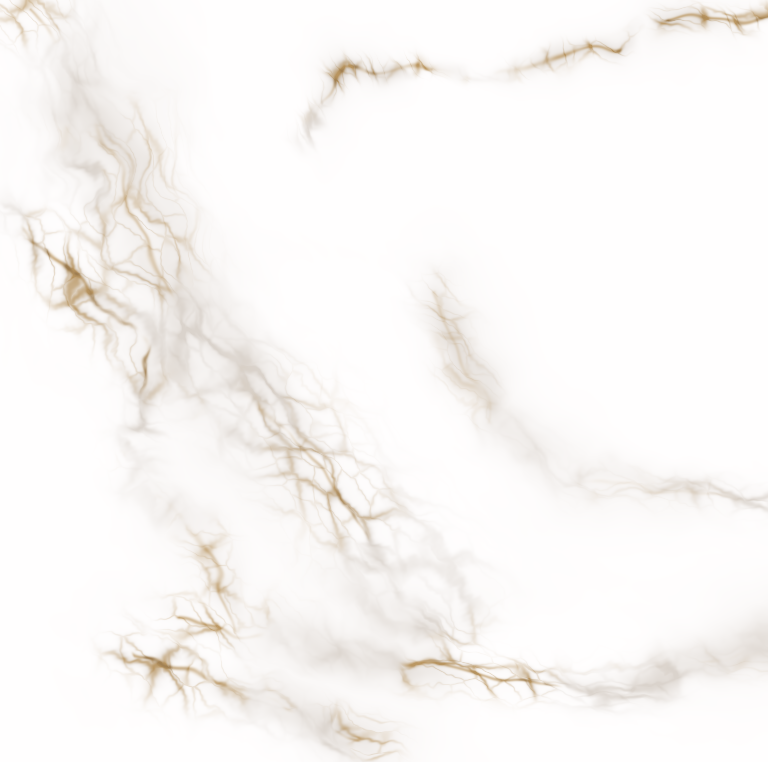
This texture is drawn by a Shadertoy shader. Its source:

```glsl
// White polished marble with beige-grey veils and broken golden veins.
// Bands follow a few bent paths; inside them, cellular noise stretched along
// a curved flow draws the web of veins, and layered sines roughen it all.

const vec3 WHITE = vec3(1.0, 0.995, 0.995);
const vec3 VEIL = vec3(0.84, 0.81, 0.78);
const vec3 GOLD = vec3(0.70, 0.54, 0.30);
const vec3 UMBER = vec3(0.47, 0.36, 0.23);

const vec2 COARSE_CELLS = vec2(11.0, 25.0);  // cells along and across the flow
const vec2 FINE_CELLS = vec2(24.0, 50.0);
const float ROUGHNESS = 0.021;               // how far the bands are bent
const float LINE_WIDTH = 0.0028;             // thin crack in a band's middle
const float WEB_WIDTH = 0.20;                // in parts of a cell
const float THREAD_WIDTH = 0.09;

struct Stone {
    float veil;
    float halo;
    float gold;
    float crack;
};

vec2 hash2(vec2 p) {
    vec3 q = fract(p.xyx * vec3(0.1031, 0.1030, 0.0973));
    q += dot(q, q.yzx + 33.33);
    return fract((q.xx + q.yz) * q.zy);
}

// Layered sines, each turned and pushed by the layers before it
vec2 swirl(vec2 p, float freq) {
    const mat2 TURN = mat2(0.76, 0.65, -0.65, 0.76);
    vec2 sum = vec2(0.0);
    float amp = 0.8;
    for (int i = 0; i < 6; i++) {
        p = TURN * p + 0.37;
        sum += amp * sin(freq * p.yx + 1.7 * sum.yx + float(i));
        freq *= 1.83;
        amp *= 0.57;
    }
    return sum;
}

// Cellular noise: gap between the two nearest points, zero on cell borders
float cellEdge(vec2 p) {
    vec2 cell = floor(p);
    float near = 8.0, next = 8.0;
    for (int y = -1; y <= 1; y++)
    for (int x = -1; x <= 1; x++) {
        vec2 c = cell + vec2(x, y);
        float d = length(c + hash2(c) - p);
        next = min(next, max(near, d));
        near = min(near, d);
    }
    return next - near;
}

float bell(float x) { return exp(-x * x); }

float segment(vec2 p, vec2 a, vec2 b) {
    vec2 ab = b - a;
    return length(p - a - ab * clamp(dot(p - a, ab) / dot(ab, ab), 0.0, 1.0));
}

void addBand(inout Stone s, vec2 p, vec2 a, vec2 b, vec2 c, float width, float gold) {
    float d = min(segment(p, a, b), segment(p, b, c));
    float core = bell(d / width);
    s.veil = max(s.veil, core);
    s.halo = max(s.halo, bell(0.4 * d / width));
    s.gold = max(s.gold, core * gold);
    s.crack = max(s.crack, gold * bell(d / LINE_WIDTH));
}

// Coordinates along and across a flow that is steep at left, flat at right
vec2 flowCoords(vec2 p) {
    float height = 1.1 * exp(-2.2 * p.x);
    float slope = 2.2 * height;
    return vec2(0.75 * p.x - 0.65 * p.y, (p.y - height) / sqrt(1.0 + slope * slope));
}

void mainImage(out vec4 fragColor, in vec2 fragCoord) {
    vec2 p = fragCoord / iResolution.y;
    vec2 bent = p + ROUGHNESS * swirl(p, 10.0);

    // Bands: the long diagonal, its golden branch, and links to the foot
    Stone s = Stone(0.0, 0.0, 0.0, 0.0);
    addBand(s, bent, vec2(0.03, 0.99), vec2(0.23, 0.58), vec2(0.56, 0.21), 0.056, 0.50);
    addBand(s, bent, vec2(0.02, 0.71), vec2(0.19, 0.55), vec2(0.20, 0.37), 0.027, 0.95);
    addBand(s, bent, vec2(0.20, 0.36), vec2(0.28, 0.28), vec2(0.32, 0.17), 0.020, 0.45);
    addBand(s, bent, vec2(0.25, 0.17), vec2(0.52, 0.15), vec2(0.80, 0.105), 0.027, 0.75);
    addBand(s, bent, vec2(0.18, 0.12), vec2(0.35, 0.08), vec2(0.49, 0.03), 0.033, 0.80);
    addBand(s, bent, vec2(0.80, 0.10), vec2(0.92, 0.13), vec2(1.02, 0.16), 0.030, 0.25);
    // Bands: the faint right-hand run and the cracks at the top
    addBand(s, bent, vec2(0.56, 0.60), vec2(0.62, 0.44), vec2(0.74, 0.39), 0.025, 0.30);
    addBand(s, bent, vec2(0.74, 0.39), vec2(0.87, 0.36), vec2(1.02, 0.34), 0.020, 0.10);
    addBand(s, bent, vec2(0.40, 0.84), vec2(0.46, 0.93), vec2(0.56, 0.94), 0.013, 0.75);
    addBand(s, bent, vec2(0.56, 0.94), vec2(0.69, 0.92), vec2(0.82, 0.93), 0.011, 0.85);
    addBand(s, bent, vec2(0.86, 0.95), vec2(0.93, 0.95), vec2(1.02, 0.96), 0.014, 0.85);

    // Webs of veins, stretched along the flow
    vec2 flow = flowCoords(bent);
    vec2 jitter = 0.006 * swirl(p + 3.0, 38.0);
    float coarse = cellEdge((flow + jitter) * COARSE_CELLS + 40.0);
    float fine = cellEdge((flow + jitter) * FINE_CELLS + 90.0);
    vec2 cloud = smoothstep(-0.9, 1.1, swirl(flow * vec2(1.0, 2.2), 9.0));
    vec2 patches = smoothstep(-0.5, 0.8, swirl(p + 7.0, 17.0));

    // Veil, web and golden threads
    float web = bell(coarse / WEB_WIDTH) + 0.35 * bell(fine / WEB_WIDTH);
    float veil = 0.14 * s.halo * cloud.x
               + s.veil * (0.05 + 0.38 * cloud.x * cloud.y + 0.62 * web * (0.25 + 0.75 * patches.x));
    float thread = bell(coarse / THREAD_WIDTH) + 0.45 * bell(fine / THREAD_WIDTH);
    float gold = patches.y * (0.75 * s.gold * thread + 0.70 * s.crack);
    float dark = s.crack * patches.x * patches.y * bell(fine / 0.25);

    vec3 color = mix(WHITE, VEIL, min(veil, 0.9));
    color = mix(color, GOLD, min(gold, 0.85));
    color = mix(color, UMBER, 0.5 * dark);
    fragColor = vec4(color, 1.0);
}
```
